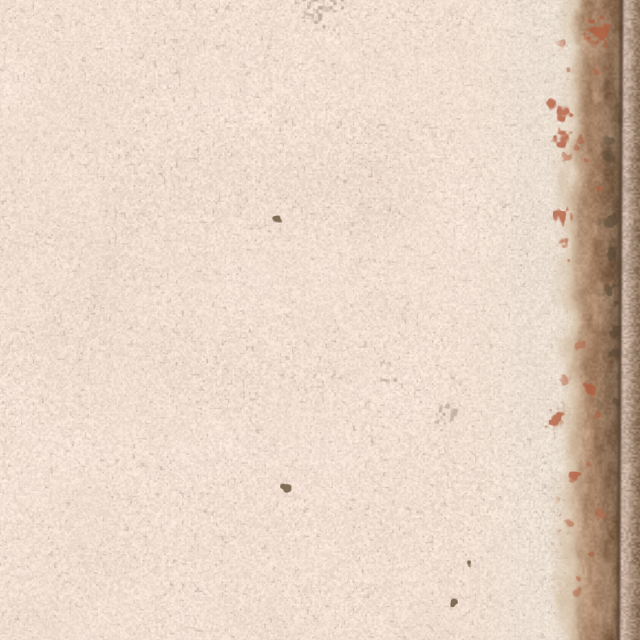
A WebGL 2 fragment shader for this texture:

```glsl
#version 300 es
precision highp float;

uniform vec2 u_resolution;
out vec4 fragColor;

float hash(vec2 p) {
  vec3 q = fract(vec3(p.xyx) * 0.1031);
  q += dot(q, q.yzx + 33.33);
  return fract((q.x + q.y) * q.z);
}

float noise(vec2 p) {
  vec2 cell = floor(p), f = fract(p);
  f = f * f * (3.0 - 2.0 * f);
  return mix(mix(hash(cell), hash(cell + vec2(1, 0)), f.x),
             mix(hash(cell + vec2(0, 1)), hash(cell + vec2(1, 1)), f.x), f.y);
}

float fbm(vec2 p) {
  float sum = 0.0, amp = 0.5;
  for (int i = 0; i < 4; i++) {
    sum += amp * noise(p);
    p = p * 2.03 + 17.7;
    amp *= 0.5;
  }
  return sum;
}

// Soft blot with a ragged outline
float blot(vec2 uv, vec2 centre, float radius) {
  float ragged = (noise(uv * 150.0 + 9.0) - 0.5) * 1.3;
  float d = length(uv - centre) / radius + ragged;
  return 1.0 - smoothstep(0.45, 1.1, d);
}

// Random blots, one candidate in each grid cell
float scatter(vec2 uv, float cells, float density, float seed) {
  vec2 home = floor(uv * cells);
  float cover = 0.0;
  for (int j = -1; j <= 1; j++)
    for (int i = -1; i <= 1; i++) {
      vec2 cell = home + vec2(i, j);
      vec2 jitter = vec2(hash(cell + seed), hash(cell + seed + 41.0));
      float present = step(hash(cell + seed + 83.0), density);
      float radius = (0.15 + 0.3 * hash(cell + seed + 127.0)) / cells;
      cover = max(cover, present * blot(uv, (cell + jitter) / cells, radius));
    }
  return cover;
}

vec3 paper(vec2 uv) {
  vec3 color = mix(vec3(0.925, 0.855, 0.80), vec3(0.955, 0.89, 0.84), fbm(uv * 7.0));
  color = mix(color, vec3(0.915, 0.875, 0.825), 0.7 * smoothstep(0.70, 0.87, uv.x));
  // Fine fibre grain and sparse grey pits
  float patchy = 0.6 + 0.8 * fbm(uv * 9.0 + 30.0);
  color += (noise(uv * 290.0) - 0.5) * 0.075 * patchy;
  color += (noise(uv * 430.0 + 55.0) - 0.5) * 0.05;
  float pits = smoothstep(0.77, 1.0, noise(uv * 210.0 + 77.0));
  return color - pits * patchy * vec3(0.09, 0.095, 0.09);
}

vec3 spine(vec2 uv, float hinge) {
  float across = (uv.x - 0.895) / (hinge - 0.895);
  float middle = smoothstep(0.12, 0.4, uv.y) * (1.0 - smoothstep(0.72, 1.0, uv.y));
  vec3 color = mix(vec3(0.77, 0.65, 0.54), vec3(0.65, 0.51, 0.40), smoothstep(0.0, 0.45, across));
  color = mix(color, vec3(0.47, 0.37, 0.28), smoothstep(0.4, 1.0, across) * (0.6 + 0.4 * middle));
  color += (fbm(uv * vec2(60.0, 28.0)) - 0.47) * 0.26;
  color += (noise(uv * 260.0) - 0.5) * 0.07;
  float grime = scatter(uv, 34.0, 0.3, 5.0) * smoothstep(0.4, 0.8, across) * middle;
  return mix(color, vec3(0.33, 0.27, 0.20), 0.6 * grime);
}

vec3 outerStrip(vec2 uv, float hinge) {
  float across = (uv.x - hinge) / (1.0 - hinge);
  vec3 color = mix(vec3(0.79, 0.70, 0.64), vec3(0.56, 0.46, 0.37), smoothstep(0.2, 1.0, across));
  float weave = noise(uv * vec2(250.0, 330.0)) - 0.5;
  return color + weave * 0.17 + (fbm(uv * 24.0) - 0.47) * 0.12;
}

void main() {
  vec2 uv = gl_FragCoord.xy / u_resolution;
  float hinge = mix(0.966, 0.971, uv.y);
  vec3 color = paper(uv);

  // Worn yellowish fringe, then the brown fold
  float wear = (fbm(uv * vec2(40.0, 26.0)) - 0.47) * 0.045;
  float fringe = smoothstep(0.865, 0.91, uv.x + wear + 0.012 * (1.0 - uv.y));
  color = mix(color, vec3(0.82, 0.73, 0.62), 0.75 * fringe);
  color = mix(color, spine(uv, hinge), smoothstep(0.888, 0.914, uv.x + wear * 0.6));

  // Rust: large spots, then a random trail along the fold
  vec3 rustSpots[9] = vec3[9](
    vec3(0.935, 0.950, 0.020), vec3(0.860, 0.836, 0.009), vec3(0.881, 0.822, 0.012),
    vec3(0.880, 0.782, 0.015), vec3(0.876, 0.661, 0.014), vec3(0.879, 0.622, 0.009),
    vec3(0.923, 0.391, 0.013), vec3(0.868, 0.345, 0.014), vec3(0.894, 0.256, 0.011));
  float rust = 0.0;
  for (int i = 0; i < 9; i++)
    rust = max(rust, blot(uv, rustSpots[i].xy, rustSpots[i].z));
  float trail = smoothstep(0.86, 0.885, uv.x) * (1.0 - smoothstep(0.935, 0.96, uv.x));
  rust = max(rust, 0.65 * trail * scatter(uv, 48.0, 0.16, 211.0));
  color = mix(color, vec3(0.70, 0.36, 0.24), 0.78 * rust);

  // Dark flecks and faint smudges on the sheet
  vec3 flecks[4] = vec3[4](vec3(0.434, 0.659, 0.0065), vec3(0.447, 0.238, 0.0085),
                           vec3(0.710, 0.058, 0.0065), vec3(0.733, 0.121, 0.0055));
  for (int i = 0; i < 4; i++)
    color = mix(color, vec3(0.36, 0.28, 0.18), 0.75 * blot(uv, flecks[i].xy, flecks[i].z));
  vec3 smudges[3] = vec3[3](vec3(0.505, 0.990, 0.035), vec3(0.612, 0.405, 0.016),
                            vec3(0.700, 0.348, 0.018));
  for (int i = 0; i < 3; i++) {
    float broken = smoothstep(0.4, 0.8, noise(uv * 170.0 + 3.0));
    color = mix(color, vec3(0.60, 0.55, 0.48), 0.5 * broken * blot(uv, smudges[i].xy, smudges[i].z));
  }

  // Outer strip beyond the dark hinge line
  color = mix(color, outerStrip(uv, hinge), smoothstep(-0.001, 0.005, uv.x - hinge));
  float crease = exp(-pow((uv.x - hinge) / 0.0035, 2.0));
  color = mix(color, vec3(0.34, 0.26, 0.20), 0.7 * crease);

  fragColor = vec4(clamp(color, 0.0, 1.0), 1.0);
}
```
